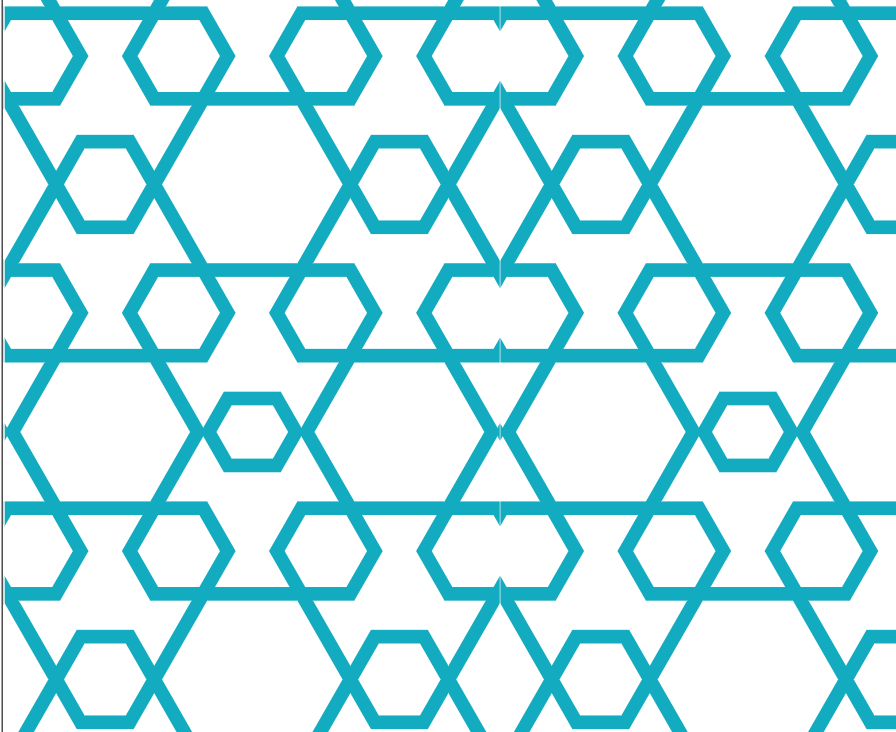
A WebGL 2 fragment shader for this pattern:

```glsl
#version 300 es
precision highp float;
// Interlaced large and small hexagon outlines in teal on white, cropped into repeating square tiles.

uniform vec2 u_resolution;
out vec4 fragColor;

// Signed distance to a stroked hexagon outline, tips pointing left and right.
float hexRing(vec2 p, float radius) {
    p = abs(p);
    float d = max(p.y, 0.8660 * p.x + 0.5 * p.y) - 0.8660 * radius;
    return abs(d) - 5.8;
}

// Hexagon lattice, folded by its symmetries down to one small region.
float lattice(vec2 p) {
    vec2 cell = vec2(252.0, 436.48);
    vec2 q = abs(p - cell * round(p / cell));
    if (q.y > 0.25 * cell.y) q = 0.5 * cell - q;
    float large = hexRing(q, 84.0);
    float small = min(hexRing(q - vec2(126.0, 0.0), 42.0),
                      hexRing(q - vec2(63.0, 109.12), 42.0));
    return min(large, small);
}

// Antialiased coverage of the inside of a shape.
float coverage(float d, float pixel) {
    return clamp(0.5 - d / pixel, 0.0, 1.0);
}

void main() {
    // The canvas is 627 units high.
    float pixel = 627.0 / u_resolution.y;
    vec2 p = gl_FragCoord.xy * pixel;

    // Tiles crop the lattice short of its period, so hexagons are cut at the joins.
    vec2 tile = vec2(424.5, 424.0);
    vec2 local = p - vec2(216.1, 469.0);
    local -= tile * round(local / tile);
    float ink = coverage(lattice(local * vec2(1.0, 0.992)), pixel);

    // Hairline gap at the vertical joins, and an empty left margin.
    float join = 0.5 * tile.x - abs(local.x);
    ink *= 1.0 - 0.8 * coverage(join - 0.35, pixel);
    ink *= coverage(3.2 - p.x, pixel);

    vec3 teal = vec3(0.07, 0.67, 0.75);
    vec3 color = mix(vec3(1.0), teal, ink);

    // Thin dark rule along the left margin.
    float rule = coverage(abs(p.x - 1.9) - 0.6, pixel);
    color = mix(color, vec3(0.25), rule);

    fragColor = vec4(color, 1.0);
}
```
